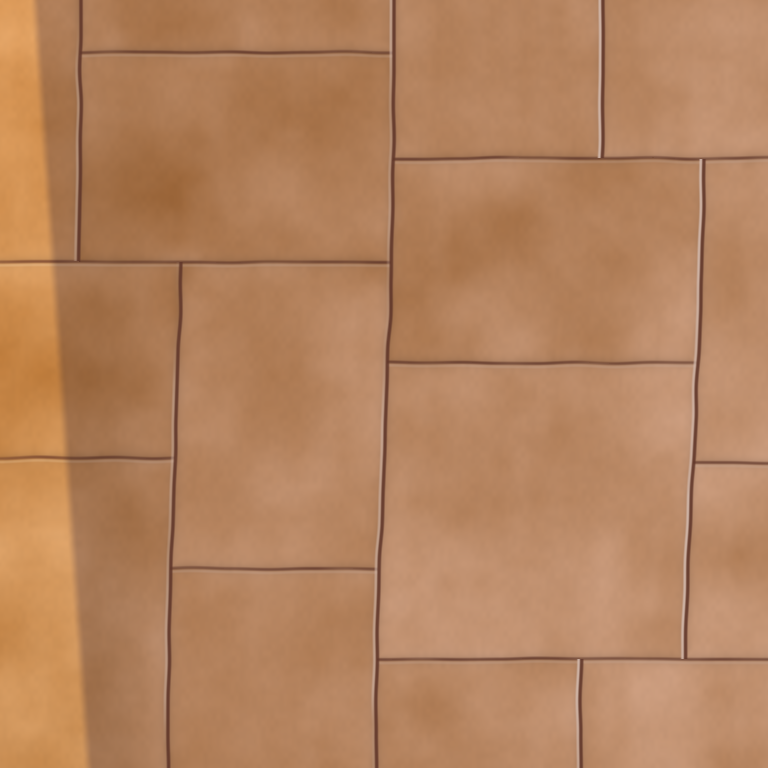
Reproduce this texture procedurally as a three.js fragment shader.

```glsl
// Terracotta floor of mixed rectangular tiles, split by thin leaning joints.
// A tree of straight cuts finds the tile around each point; noise clouds the
// clay, the joints get a dark core and pale lip, and sun falls on the left.

varying vec2 vUv;

const vec3 CLAY_BROWN = vec3(0.635, 0.430, 0.265);
const vec3 CLAY_ROSE = vec3(0.775, 0.590, 0.465);
const vec3 JOINT_DARK = vec3(0.380, 0.215, 0.165);
const vec3 JOINT_PALE = vec3(0.820, 0.720, 0.670);
const vec3 SUN_GAIN = vec3(1.30, 1.31, 1.16);
const float SOFT = 0.0016;

float hash(vec2 p) {
  return fract(sin(dot(p, vec2(127.1, 311.7))) * 43758.5453);
}

float noise(vec2 p) {
  vec2 i = floor(p);
  vec2 f = fract(p);
  f = f * f * (3.0 - 2.0 * f);
  float low = mix(hash(i), hash(i + vec2(1.0, 0.0)), f.x);
  float high = mix(hash(i + vec2(0.0, 1.0)), hash(i + 1.0), f.x);
  return mix(low, high, f.y);
}

float fbm(vec2 p) {
  float sum = 0.0;
  float gain = 0.533;
  for (int i = 0; i < 4; i++) {
    sum += gain * noise(p);
    p = p * 2.03 + 17.3;
    gain *= 0.5;
  }
  return sum;
}

// Cuts keep the side of the tile (left, bottom, right, top) that holds p.
bool cutX(vec2 p, float x, inout vec4 tile) {
  bool after = p.x > x;
  if (after) tile.x = x; else tile.z = x;
  return after;
}

bool cutY(vec2 p, float y, inout vec4 tile) {
  bool above = p.y > y;
  if (above) tile.y = y; else tile.w = y;
  return above;
}

vec4 findTile(vec2 p) {
  vec4 tile = vec4(-0.17, -0.13, 1.19, 1.07);
  if (cutX(p, 0.512, tile)) {
    if (cutY(p, 0.794, tile)) cutX(p, 0.784, tile);
    else if (!cutY(p, 0.142, tile)) cutX(p, 0.781, tile);
    else if (cutX(p, 0.917, tile)) cutY(p, 0.398, tile);
    else cutY(p, 0.528, tile);
  } else if (cutY(p, 0.659, tile)) {
    if (cutX(p, 0.104, tile)) cutY(p, 0.932, tile);
  } else if (cutX(p, 0.238, tile)) cutY(p, 0.260, tile);
  else cutY(p, 0.404, tile);
  return tile;
}

// Lean of the upright joints plus a slight hand-laid wobble.
vec2 layFloor(vec2 uv) {
  float lean = mix(0.018, 0.029, uv.x) * smoothstep(0.15, 0.99, 1.0 - uv.y);
  vec2 wobble = vec2(noise(uv.yx * vec2(22.0, 3.0)), noise(uv * vec2(20.0, 4.0) + 9.0));
  return uv + vec2(lean, 0.0) + 0.003 * (wobble - 0.5);
}

// Signed offset from the nearer of two parallel edges.
float edgeOffset(float p, float low, float high) {
  return p - low < high - p ? p - low : p - high;
}

float line(float offset, float halfWidth) {
  return 1.0 - smoothstep(halfWidth - SOFT, halfWidth + SOFT, abs(offset));
}

vec3 clay(vec2 p, vec4 tile, float edge) {
  float seed = hash(floor((tile.xy + tile.zw) * 50.0));
  float cloud = fbm(p * vec2(8.0, 9.0) + seed * 40.0) - 0.5;
  float streak = noise(p * vec2(45.0, 9.0) + seed * 70.0) - 0.5;
  float haze = exp(-edge / 0.045);
  float tone = 0.08 + 0.50 * p.x + 0.22 * (1.0 - p.y) * smoothstep(0.1, 0.4, p.x);
  tone += 0.24 * (seed - 0.5) + 0.95 * cloud + 0.12 * streak + 0.20 * haze;
  vec3 color = mix(CLAY_BROWN, CLAY_ROSE, clamp(tone, -0.3, 1.15));
  float grain = noise(p * vec2(170.0, 120.0)) - 0.5;
  return color * (1.0 + 0.025 * grain);
}

vec3 addJoints(vec3 color, vec2 p, vec2 offset) {
  // Shade gathered beside the joints
  float nearest = min(abs(offset.x), abs(offset.y));
  color *= 1.0 - 0.16 * exp(-nearest / 0.005);
  // Level joints: thin, worn, with a faint lip below
  float wear = noise(p * vec2(28.0, 6.0));
  color = mix(color, JOINT_PALE, 0.22 * line(offset.y + 0.0045, 0.0016));
  color = mix(color, JOINT_DARK, (0.45 + 0.35 * wear) * line(offset.y, 0.0018));
  // Upright joints: pale lip on the left, dark core on the right
  float gleam = 0.75 * smoothstep(0.35, 0.9, p.x);
  gleam += 0.45 * smoothstep(0.4, 0.75, noise(p * vec2(3.0, 7.0) + 5.0));
  color = mix(color, JOINT_PALE, min(gleam, 0.9) * line(offset.x + 0.0025, 0.0022));
  return mix(color, JOINT_DARK, 0.88 * line(offset.x - 0.001, 0.0022));
}

void main() {
  vec2 p = layFloor(vUv);
  vec4 tile = findTile(p);
  vec2 offset = vec2(edgeOffset(p.x, tile.x, tile.z), edgeOffset(p.y, tile.y, tile.w));
  vec3 color = clay(p, tile, min(abs(offset.x), abs(offset.y)));
  color = addJoints(color, p, offset);

  // Slanted strip of sunlight, with dimmer floor at the lower left
  float sunEdge = 0.045 + 0.07 * (1.0 - vUv.y);
  float sun = 1.0 - smoothstep(-0.007, 0.007, vUv.x - sunEdge);
  color *= 1.0 - 0.09 * (1.0 - smoothstep(0.12, 0.26, vUv.x)) * (1.0 - vUv.y);
  color *= mix(vec3(1.0), SUN_GAIN, sun);
  gl_FragColor = vec4(color, 1.0);
}
```
